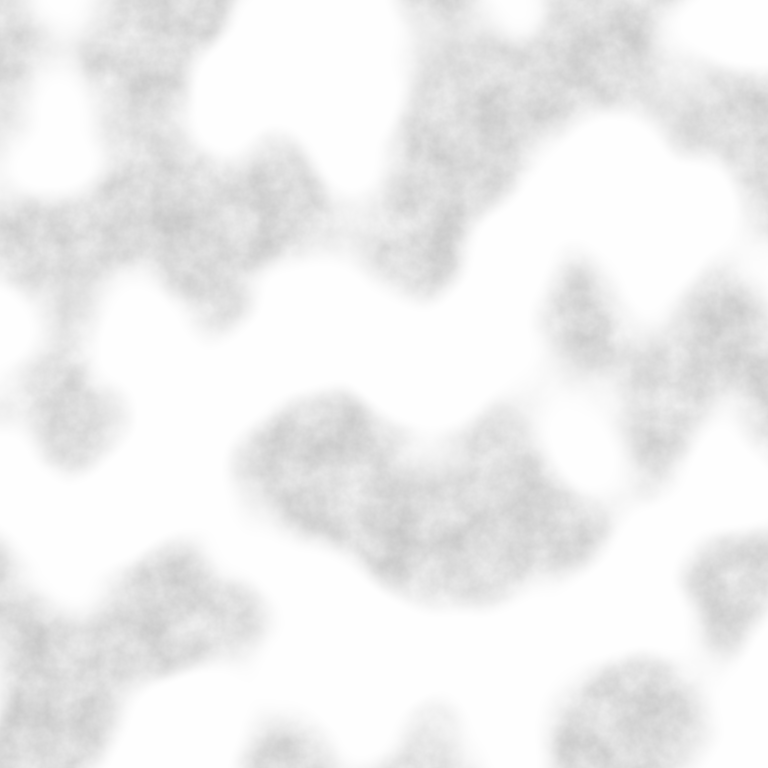
This texture is drawn by a Shadertoy shader. Its source:

```glsl
// Soft, mottled grey cloud patches scattered over a white ground.

// Integer hash of a lattice cell, giving a value in 0..1.
float hashCell(ivec2 cell) {
    uvec2 q = uvec2(cell + 4096) * uvec2(1597334673u, 3812015801u);
    uint h = q.x ^ q.y;
    h = (h ^ (h >> 15)) * 2246822519u;
    h = (h ^ (h >> 13)) * 3266489917u;
    h ^= h >> 16;
    return float(h >> 8) / 16777216.0;
}

// Contribution of one lattice corner: a random unit slope along the offset.
float cornerSlope(ivec2 cell, vec2 offset) {
    float angle = 6.28319 * hashCell(cell);
    return dot(vec2(cos(angle), sin(angle)), offset);
}

// Gradient noise, roughly -0.7..0.7.
float gradientNoise(vec2 p) {
    ivec2 cell = ivec2(floor(p));
    vec2 f = fract(p);
    vec2 blend = f * f * f * (f * (f * 6.0 - 15.0) + 10.0);
    float bottom = mix(cornerSlope(cell, f),
                       cornerSlope(cell + ivec2(1, 0), f - vec2(1, 0)), blend.x);
    float top = mix(cornerSlope(cell + ivec2(0, 1), f - vec2(0, 1)),
                    cornerSlope(cell + ivec2(1, 1), f - vec2(1, 1)), blend.x);
    return mix(bottom, top, blend.y);
}

// Fine mottling: octaves shifted so that their lattices do not line up.
float mottle(vec2 p) {
    float sum = 0.0;
    float weight = 1.0;
    for (int octave = 0; octave < 5; octave++) {
        sum += weight * gradientNoise(p);
        p = p * 2.0 + vec2(17.37, 9.61);
        weight *= 0.58;
    }
    return sum;
}

void mainImage(out vec4 fragColor, in vec2 fragCoord) {
    vec2 uv = fragCoord / iResolution.y;

    // Large patches with wide, feathered borders.
    float patchField = gradientNoise(uv * 5.2 + vec2(3.3, 7.8))
                     + 0.2 * gradientNoise(uv * 10.7 + vec2(31.4, 12.9));
    float cover = smoothstep(-0.12, 0.2, patchField);

    // Grey depth varies inside each patch, with a few pale holes.
    float depth = max(0.135 + 0.085 * mottle(uv * 17.0 + vec2(5.7, 2.4)), 0.01);

    fragColor = vec4(vec3(0.997 - cover * depth), 1.0);
}
```
